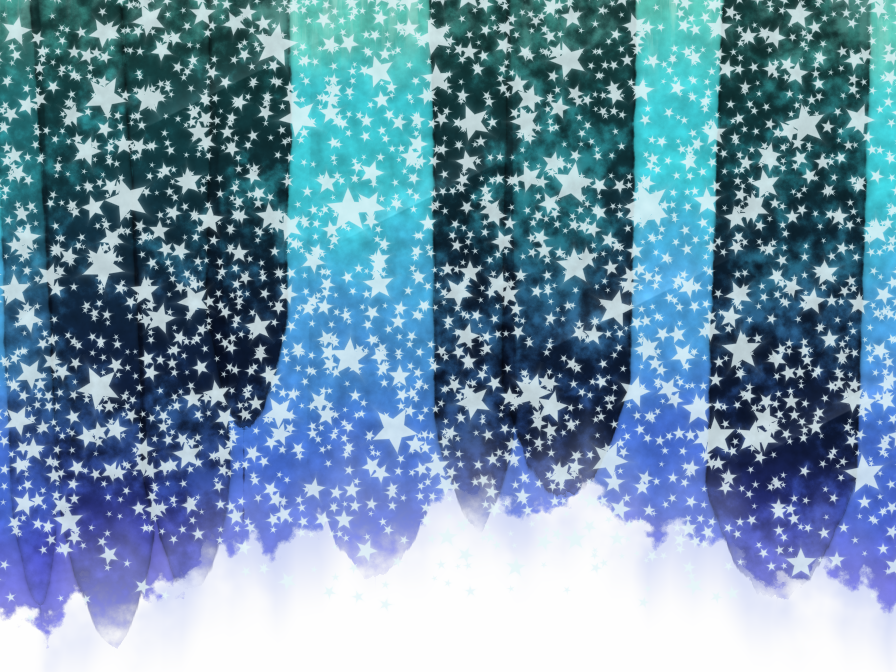
This background is drawn by a Shadertoy shader. Its source:

```glsl
// Pale stars scattered over torn teal, blue and black paint strokes on white paper.

float hash(vec2 p) {
    vec3 q = fract(p.xyx * 0.1031);
    q += dot(q, q.yzx + 33.33);
    return fract((q.x + q.y) * q.z);
}

float noise(vec2 p) {
    vec2 i = floor(p), f = fract(p);
    f = f * f * (3.0 - 2.0 * f);
    return mix(mix(hash(i), hash(i + vec2(1, 0)), f.x),
               mix(hash(i + vec2(0, 1)), hash(i + vec2(1, 1)), f.x), f.y);
}

float fbm(vec2 p) {
    float sum = 0.0, amp = 0.52;
    for (int i = 0; i < 5; i++) {
        sum += amp * noise(p);
        p = mat2(1.6, 1.2, -1.2, 1.6) * p + 7.3;
        amp *= 0.5;
    }
    return sum;
}

// Signed distance to the nearest side of a five-pointed star of radius r
float starDistance(vec2 p, float r) {
    float a = abs(mod(atan(p.x, p.y) + 0.6283, 1.2566) - 0.6283);
    vec2 q = length(p) * vec2(cos(a), sin(a));
    return dot(q - vec2(r, 0.0), vec2(0.384, 0.923));
}

// Light wash: teal at the top, through cyan and blue, to violet
vec3 washColor(float y) {
    vec3 c = mix(vec3(0.34, 0.35, 0.82), vec3(0.27, 0.42, 0.80), smoothstep(0.14, 0.34, y));
    c = mix(c, vec3(0.29, 0.62, 0.85), smoothstep(0.32, 0.54, y));
    c = mix(c, vec3(0.25, 0.79, 0.83), smoothstep(0.52, 0.76, y));
    return mix(c, vec3(0.36, 0.77, 0.71), smoothstep(0.8, 1.0, y));
}

// Dark stroke: green-black at the top, blue at the frayed end
vec3 strokeColor(float y) {
    vec3 c = mix(vec3(0.21, 0.24, 0.62), vec3(0.03, 0.06, 0.13), smoothstep(0.16, 0.37, y));
    return mix(c, vec3(0.06, 0.17, 0.17), smoothstep(0.45, 0.95, y));
}

// Coverage of all stars at p, with a faint halo
float starField(vec2 p, float px) {
    float cover = 0.0, size = 0.125;
    for (int layer = 0; layer < 6; layer++) {
        vec2 home = floor(p / size);
        for (int k = 0; k < 9; k++) {
            vec2 cell = home + vec2(k % 3 - 1, k / 3 - 1);
            vec2 seed = cell + float(layer) * 37.0 + 11.0;
            vec2 center = (cell + 0.1 + 0.8 * vec2(hash(seed), hash(seed + 71.0))) * size;
            float density = 0.68 * smoothstep(0.06, 0.3, center.y);
            if (hash(seed + 131.0) > density) continue;
            float r = size * mix(0.14, 0.29, hash(seed + 197.0));
            float turn = 1.2 * (hash(seed + 241.0) - 0.5);
            vec2 q = mat2(cos(turn), sin(turn), -sin(turn), cos(turn)) * (p - center);
            float d = starDistance(q, r);
            float body = 0.9 * (1.0 - smoothstep(-px, px, d));
            float halo = 0.22 * exp(-max(d, 0.0) / (0.14 * r));
            cover = max(cover, max(body, halo * step(length(q), 1.6 * r)));
        }
        size *= 0.72;
    }
    return cover;
}

void mainImage(out vec4 fragColor, in vec2 fragCoord) {
    vec2 uv = fragCoord / iResolution.xy;
    vec2 p = fragCoord / iResolution.y;
    float px = 1.0 / iResolution.y;
    float blot = fbm(p * 6.0), grain = fbm(p * 55.0);
    float fiber = fbm(p * vec2(70.0, 9.0));

    vec3 color = washColor(uv.y + 0.16 * (blot - 0.5));
    color *= 0.82 + 0.36 * grain;
    color = mix(color, vec3(0.75, 0.93, 0.88), 0.6 * smoothstep(0.85, 1.05, uv.y) * smoothstep(0.4, 0.65, fiber));

    // Torn lower edge of the wash
    float edge = 0.09 + 0.17 * smoothstep(0.0, 0.5, uv.x) - 0.13 * smoothstep(0.62, 0.95, uv.x);
    edge += 0.09 * (abs(fract(uv.x * 7.4 + 0.15) - 0.5) - 0.25);
    edge += 0.05 * (abs(fract(uv.x * 19.0 + blot) - 0.5) - 0.25);
    float paint = smoothstep(-0.012, 0.012, uv.y - edge + 0.07 * (grain - 0.5));

    // Strokes: center, half width, tip height, darkness; lean is the drift downward
    vec4 strokes[8] = vec4[8](
        vec4(0.018, 0.026, 0.10, 0.60), vec4(0.085, 0.050, 0.04, 0.86),
        vec4(0.185, 0.049, 0.12, 0.88), vec4(0.280, 0.045, 0.36, 0.93),
        vec4(0.420, 0.075, 0.14, 0.08), vec4(0.525, 0.045, 0.21, 0.93),
        vec4(0.638, 0.071, 0.26, 0.90), vec4(0.890, 0.084, 0.11, 0.92));
    float leans[8] = float[8](0.03, 0.045, 0.035, -0.01, 0.0, 0.012, -0.01, -0.025);
    for (int i = 0; i < 8; i++) {
        vec4 s = strokes[i];
        float taper = sqrt(clamp((uv.y - s.z + 0.03 * (fiber - 0.5)) / 0.17, 0.0, 1.0));
        float d = abs(uv.x - s.x - leans[i] * (1.0 - uv.y) + 0.008 * (blot - 0.5)) - s.y * taper;
        float inside = 1.0 - smoothstep(-0.0015, 0.0015, d + 0.004 * (grain - 0.5));
        float worn = 0.45 * smoothstep(0.45, 0.72, 0.6 * blot + 0.4 * grain);
        color = mix(color, strokeColor(uv.y) * (0.65 + 0.7 * grain), inside * s.w * (1.0 - worn));
        color *= 1.0 - 0.4 * s.w * exp(-abs(d) * 450.0) * step(s.z, uv.y);
        paint = max(paint, inside * smoothstep(s.z - 0.02, s.z + 0.1, uv.y + 0.08 * (grain - 0.5)));
    }

    // Slanted beams of pale light
    for (int i = 0; i < 4; i++) {
        float along = p.x - 0.16 - 0.31 * float(i);
        float across = p.y - 0.78 + 0.16 * float(i) - 0.5 * along;
        float beam = smoothstep(0.0, 0.004, across) * exp(-max(across, 0.0) * 35.0);
        color += 0.13 * beam * smoothstep(0.0, 0.12, along) * (1.0 - smoothstep(0.15, 0.4, along));
    }

    // Paper with a thin violet stain under the torn edge
    float stain = 0.5 * smoothstep(edge - 0.14, edge + 0.04, uv.y) * smoothstep(0.38, 0.68, blot);
    vec3 paper = mix(vec3(0.995), vec3(0.58, 0.66, 0.94), stain);
    color = mix(paper, color, paint * mix(0.72, 1.0, smoothstep(edge, edge + 0.14, uv.y)));

    color = mix(color, vec3(0.90, 0.97, 0.98), starField(p, px) * (0.85 + 0.15 * grain));
    fragColor = vec4(clamp(color, 0.0, 1.0), 1.0);
}
```
